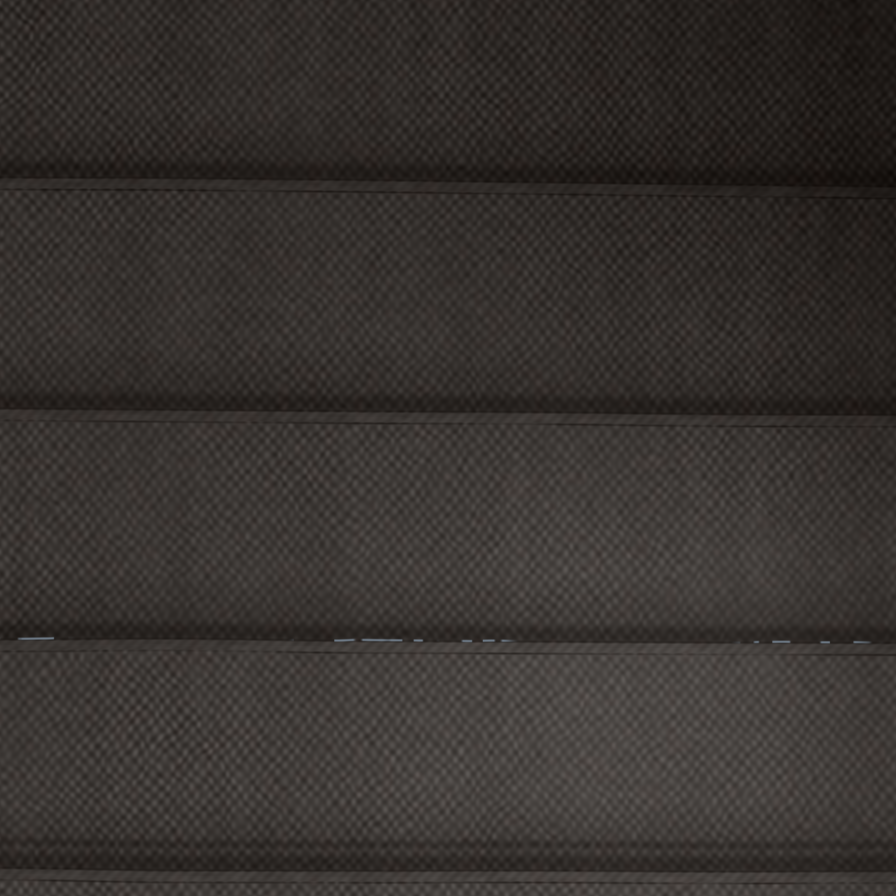
A WebGL 1 fragment shader for this texture:

```glsl
precision highp float;
// Dark woven cloth in four horizontal pleats, with piped folds and a few glints.
uniform vec2 u_resolution;

const float TAU = 6.28319;
const float PLEAT_PITCH = 0.2575;
const float FIRST_FOLD = 0.0235;
const vec2 THREADS = vec2(72.0, 62.0);
const vec3 WARM_TINT = vec3(0.017, 0.0, -0.012);
const vec3 GLINT_COLOR = vec3(0.48, 0.54, 0.60);

float hash(vec2 p) {
  vec3 q = fract(vec3(p.xyx) * 0.1031);
  q += dot(q, q.yzx + 33.33);
  return fract((q.x + q.y) * q.z);
}

float noise(vec2 p) {
  vec2 i = floor(p);
  vec2 f = fract(p);
  f = f * f * (3.0 - 2.0 * f);
  float low = mix(hash(i), hash(i + vec2(1.0, 0.0)), f.x);
  float high = mix(hash(i + vec2(0.0, 1.0)), hash(i + 1.0), f.x);
  return mix(low, high, f.y);
}

// Noise that ranges evenly around zero.
float grain(vec2 p) {
  return noise(p) - 0.5;
}

// Soft horizontal stripe around a center height.
float stripe(float y, float center, float halfWidth, float soft) {
  return 1.0 - smoothstep(halfWidth - soft, halfWidth + soft, abs(y - center));
}

// Plain weave: staggered light crossings in a net of dark gaps.
float weave(vec2 p) {
  vec2 wave = cos(TAU * p);
  float crossing = wave.x * wave.y;
  float strength = 0.55 + 0.9 * noise(p * 1.7 + 11.0);
  return 0.5 * strength * crossing + 0.10 * wave.x * wave.x - 0.05;
}

// Broad light: brighter low and right of center, dim at the upper right.
float ambient(vec2 uv) {
  vec2 glow = (uv - vec2(0.68, 0.25)) / vec2(0.36, 0.32);
  float corner = smoothstep(0.35, 1.0, uv.x) * smoothstep(0.2, 0.95, uv.y);
  float edge = smoothstep(0.82, 1.0, uv.x);
  return mix(0.224, 0.166, uv.y) + 0.068 * exp(-dot(glow, glow))
       - 0.058 * corner - 0.020 * edge;
}

// Broken dashes gathered into three stretches along one fold.
float glints(float x, float d) {
  float stretches = stripe(x, 0.03, 0.045, 0.01)
                  + stripe(x, 0.45, 0.12, 0.01)
                  + stripe(x, 0.90, 0.07, 0.02);
  float dashes = smoothstep(0.50, 0.68, noise(vec2(x * 90.0, 4.0)));
  float height = 0.0075 + 0.0015 * grain(vec2(x * 40.0, 9.0));
  return stretches * dashes * stripe(d, height, 0.0012, 0.0012);
}

void main() {
  vec2 uv = gl_FragCoord.xy / u_resolution;
  float pixel = 1.0 / u_resolution.y;

  // Pleat coordinates, tilting a little more toward the top.
  float tilt = uv.x * (0.003 + 0.009 * uv.y);
  float wobble = 0.0025 * grain(vec2(uv.x * 5.0, uv.y * 4.0));
  float v = (uv.y + tilt + wobble - FIRST_FOLD) / PLEAT_PITCH;
  float fold = floor(v + 0.5);
  float d = (v - fold) * PLEAT_PITCH;
  float soft = max(pixel, 0.0015);

  // Cloth with drifting, uneven threads.
  vec2 drift = 0.007 * vec2(grain(uv * 14.0), grain(uv * 14.0 + 40.0));
  drift += 0.004 * vec2(grain(uv * 65.0 + 5.0), grain(uv * 65.0 + 90.0));
  float contrast = mix(0.065, 0.125, noise(uv * 6.0 + 7.0));
  contrast *= 1.0 - 0.45 * uv.x * uv.y;
  float light = ambient(uv) + contrast * weave((uv + drift) * THREADS);
  light += 0.030 * grain(uv * vec2(130.0, 150.0));
  light += 0.016 * grain(uv * vec2(45.0, 3.0));

  // Each pleat darkens toward the fold below it.
  light *= mix(0.82, 1.02, smoothstep(0.03, 0.38, fract(v)));
  light *= 1.0 - 0.25 * stripe(d, 0.015, 0.009, 0.007);
  float lowest = 1.0 - step(0.5, fold);
  light *= 1.0 - 0.20 * lowest * stripe(d, 0.036, 0.004, 0.004);

  // Twisted piping, with dark seams along its edges.
  float twist = 0.5 + 0.5 * cos(TAU * (uv.x * 72.0 - d * 75.0));
  float piping = ambient(uv) * (0.95 + 0.15 * twist);
  piping += 0.050 * grain(uv * vec2(60.0, 170.0));
  light = mix(light, piping, 0.85 * stripe(d, 0.0, 0.0055, soft));
  float seamWear = 0.10 + 0.36 * noise(vec2(uv.x * 14.0, fold * 5.0));
  light *= 1.0 - seamWear * stripe(d, -0.0068, 0.0010, soft);
  light *= 1.0 - 0.20 * stripe(d, 0.0068, 0.0012, soft);

  // Warm tint, faint red flecks, then glints on the second fold.
  vec3 color = vec3(light) + WARM_TINT;
  color.r += 0.008 * smoothstep(0.68, 0.9, noise(uv * 60.0 + 21.0));
  float glintFold = 1.0 - step(0.5, abs(fold - 1.0));
  color = mix(color, GLINT_COLOR, 0.85 * glintFold * glints(uv.x, d));
  gl_FragColor = vec4(clamp(color, 0.0, 1.0), 1.0);
}
```
